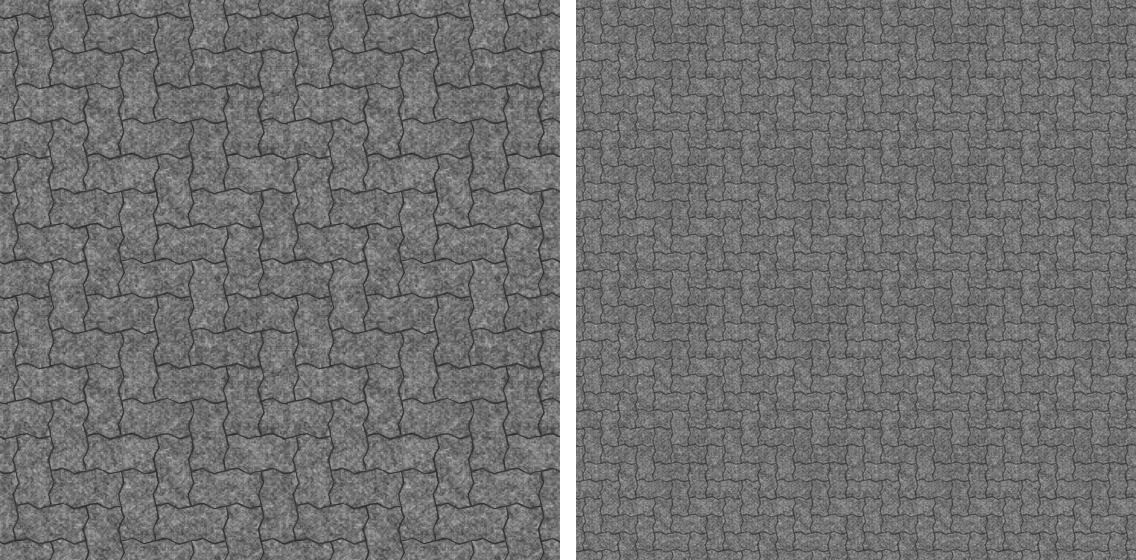
Left: one tile. Right: repeated 2 by 2.
A WebGL 1 fragment shader for this texture:

```glsl
precision highp float;

uniform vec2 u_resolution;

const float CELLS = 16.0;          // half-stone cells across the canvas
const float WEAR_PERIOD = 8.0;     // cells after which the wear repeats
const vec2 GRID_OFFSET = vec2(-0.458, 0.458);
const float ZIGZAG = 0.078;        // depth of the interlocking edge
const float WANDER = 0.035;        // unevenness of the joints
const float JOINT_HALF_WIDTH = 0.021;
const float BEVEL = 0.085;         // width of the shaded stone rim
const float BEVEL_SHADE = 0.055;
const float STONE_VARIATION = 0.02;
const vec3 STONE_COLOR = vec3(0.452);
const vec3 JOINT_COLOR = vec3(0.215);

float hash(vec2 p) {
    return fract(sin(dot(p, vec2(127.1, 311.7))) * 43758.5453);
}

// Value noise with a whole number of lattice steps per cell, so it wraps
float noise(vec2 p, float steps, float seed) {
    float period = WEAR_PERIOD * steps;
    vec2 i = floor(p * steps);
    vec2 f = fract(p * steps);
    f = f * f * (3.0 - 2.0 * f);
    vec2 a = mod(i, period) + seed;
    vec2 b = mod(i + 1.0, period) + seed;
    return mix(mix(hash(a), hash(vec2(b.x, a.y)), f.x),
               mix(hash(vec2(a.x, b.y)), hash(b), f.x), f.y);
}

// Peak at one third of a cell, dip at two thirds
float zigzag(float t) {
    float s = fract(t) - 0.5;
    return ZIGZAG * sign(s) * max(-6.0 * abs(s), 3.0 * abs(s) - 1.5);
}

// Herringbone stones: xy is the wrapped stone id, z the distance to its edge
vec3 paver(vec2 p) {
    vec2 q = p + vec2(zigzag(p.y), -zigzag(p.x));
    vec2 cell = floor(q);
    vec2 f = fract(q);
    float part = mod(cell.x - cell.y - 1.0, 4.0);
    float isTop = 1.0 - step(0.5, part);
    float isBottom = step(0.5, part) - step(1.5, part);
    float isLeft = step(1.5, part) - step(2.5, part);
    float isRight = step(2.5, part);

    // Leave out the edge shared by the two halves of a stone
    vec2 low = f + vec2(isRight, isTop);
    vec2 high = 1.0 - f + vec2(isLeft, isBottom);
    vec2 nearest = min(low, high);
    vec2 id = mod(cell + vec2(-isRight, isBottom), WEAR_PERIOD);
    return vec3(id, min(nearest.x, nearest.y));
}

// Brightness offset of the rough concrete surface
float concrete(vec2 p) {
    float tone = 0.09 * (noise(p, 4.0, 3.0) - 0.5);
    tone += 0.14 * (noise(p, 11.0, 17.0) - 0.5);
    tone += 0.19 * (noise(p, 23.0, 41.0) - 0.5);
    float flecks = smoothstep(0.62, 0.95, noise(p, 13.0, 71.0));
    float pits = smoothstep(0.7, 0.97, noise(p, 16.0, 97.0));
    float chips = smoothstep(0.95, 1.0, noise(p, 7.0, 131.0));
    return tone + 0.10 * flecks - 0.08 * pits + 0.12 * chips;
}

void main() {
    vec2 p = gl_FragCoord.xy / u_resolution * CELLS + GRID_OFFSET;
    float pixel = CELLS / min(u_resolution.x, u_resolution.y);

    // Stone layout with slightly uneven joints
    vec2 wander = vec2(noise(p, 6.0, 5.0), noise(p, 6.0, 29.0)) - 0.5;
    vec3 stone = paver(p + WANDER * wander);

    // Stone surface, tone of each stone and shaded rim
    vec3 color = STONE_COLOR + concrete(p);
    color += STONE_VARIATION * (hash(stone.xy + 7.0) - 0.5);
    color -= BEVEL_SHADE * (1.0 - smoothstep(0.0, BEVEL, stone.z));

    // Joints, partly filled with grit
    float halfWidth = JOINT_HALF_WIDTH * (0.7 + 0.6 * noise(p, 5.0, 53.0));
    float blur = 0.6 * pixel;
    float joint = 1.0 - smoothstep(halfWidth - blur, halfWidth + blur, stone.z);
    vec3 grit = JOINT_COLOR + 0.08 * (noise(p, 12.0, 83.0) - 0.5);
    gl_FragColor = vec4(mix(color, grit, joint), 1.0);
}
```
